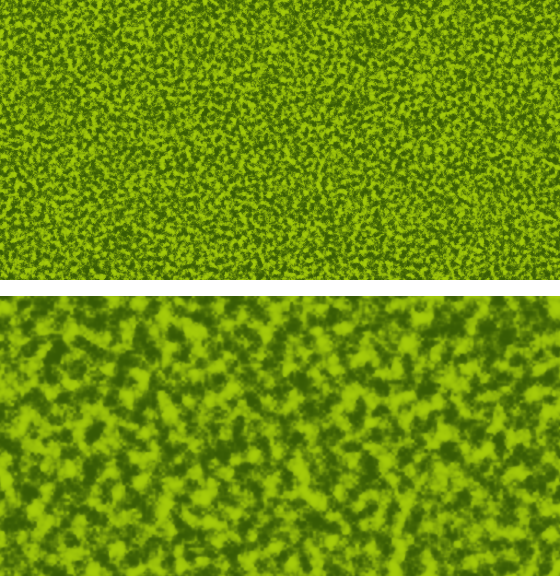
Top: the whole. Bottom: its middle third, enlarged.
Reproduce this texture procedurally as a Shadertoy shader.

```glsl
// Dense lime and moss green mottling with frayed blobs and fine grain.

// Colours at the bottom, middle and top of the tonal range
const vec3 MOSS  = vec3(0.215, 0.355, 0.016);
const vec3 LEAF  = vec3(0.402, 0.543, 0.042);
const vec3 LIME  = vec3(0.650, 0.805, 0.038);

// Feature sizes, in cells per canvas height
const float PATCH_CELLS = 9.0;
const float BLOB_CELLS  = 51.0;
const float FRAY_CELLS  = 112.0;
const float GRAIN_CELLS = 256.0;

// Strength of each layer
const float PATCH_AMOUNT = 0.17;
const float BLOB_AMOUNT  = 0.72;
const float FRAY_AMOUNT  = 0.34;
const float GRAIN_AMOUNT = 0.34;

const float SPREAD     = 0.25;   // expected deviation of the summed layers
const float STEEPNESS  = 1.62;   // contrast of the tone curve
const float GRAIN_FADE = 0.65;   // how much the grain calms in bright blobs

uint scramble(uint x) {
    x = x * 747796405u + 2891336453u;
    x = ((x >> ((x >> 28u) + 4u)) ^ x) * 277803737u;
    return (x >> 22u) ^ x;
}

float hash(vec2 cell) {
    ivec2 c = ivec2(cell) + 4096;
    uint h = scramble(uint(c.x) + scramble(uint(c.y)));
    return float(h >> 8u) / 16777216.0;
}

vec2 fade(vec2 f) {
    return f * f * f * (f * (f * 6.0 - 15.0) + 10.0);
}

float slope(vec2 cell, vec2 offset) {
    float angle = 6.28319 * hash(cell);
    return dot(vec2(cos(angle), sin(angle)), offset);
}

// Smooth noise around zero, for the organic shapes
float gradientNoise(vec2 p) {
    vec2 i = floor(p), f = p - i, w = fade(f), e = vec2(1.0, 0.0);
    return mix(mix(slope(i, f), slope(i + e, f - e), w.x),
               mix(slope(i + e.yx, f - e.yx), slope(i + 1.0, f - 1.0), w.x), w.y);
}

// Crisp noise around zero, for the grain
float valueNoise(vec2 p) {
    vec2 i = floor(p), w = fade(p - i), e = vec2(1.0, 0.0);
    return mix(mix(hash(i), hash(i + e), w.x),
               mix(hash(i + e.yx), hash(i + 1.0), w.x), w.y) - 0.5;
}

mat2 turn(float angle) {
    float c = cos(angle), s = sin(angle);
    return mat2(c, s, -s, c);
}

void mainImage(out vec4 fragColor, in vec2 fragCoord) {
    vec2 uv = fragCoord / iResolution.y;

    // Two turned layers hide the lattice of the blobs
    float blobs = gradientNoise(turn(0.45) * uv * BLOB_CELLS)
                + gradientNoise(turn(1.20) * uv * BLOB_CELLS + 71.3);
    float patches = gradientNoise(turn(0.80) * uv * PATCH_CELLS + 19.7);
    float fray = gradientNoise(turn(0.62) * uv * FRAY_CELLS + 143.1);
    float grain = valueNoise(uv * GRAIN_CELLS + 0.5);

    // Bright blobs stay smooth, edges and dark gaps are speckled
    float field = BLOB_AMOUNT * blobs + PATCH_AMOUNT * patches;
    float calm = 1.0 - GRAIN_FADE * smoothstep(0.0, 0.35, field);
    field += FRAY_AMOUNT * fray + GRAIN_AMOUNT * calm * grain;

    // Bell curve to an even share of tones
    float tone = 1.0 / (1.0 + exp(-STEEPNESS * field / SPREAD));
    vec3 color = tone < 0.5 ? mix(MOSS, LEAF, tone * 2.0)
                            : mix(LEAF, LIME, tone * 2.0 - 1.0);
    fragColor = vec4(color, 1.0);
}
```
